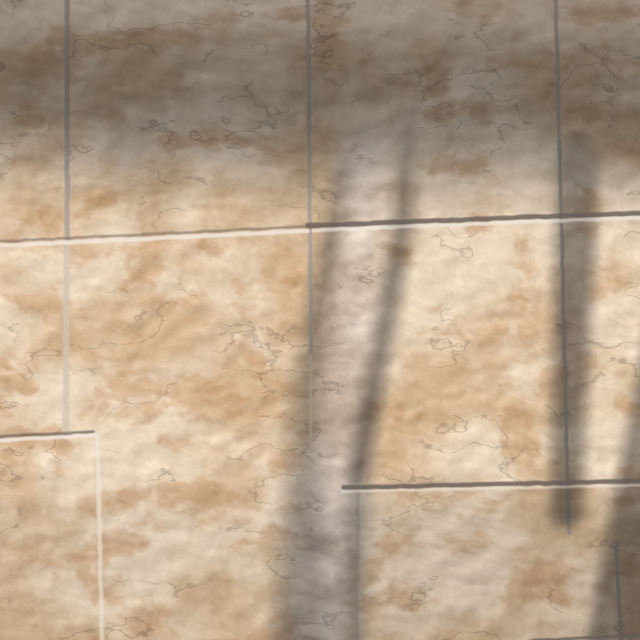
Reproduce this texture procedurally as a three.js fragment shader.

```glsl
varying vec2 vUv;

float hash(vec2 p) {
  return fract(sin(dot(p, vec2(127.1, 311.7))) * 43758.545);
}

float noise(vec2 p) {
  vec2 cell = floor(p), f = fract(p);
  f = f * f * (3.0 - 2.0 * f);
  vec2 e = vec2(1.0, 0.0);
  return mix(mix(hash(cell), hash(cell + e.xy), f.x),
             mix(hash(cell + e.yx), hash(cell + e.xx), f.x), f.y);
}

float fbm(vec2 p) {
  float sum = 0.0, amp = 0.5;
  for (int i = 0; i < 5; i++) {
    sum += amp * noise(p);
    p = mat2(1.6, 1.2, -1.2, 1.6) * p + 7.3;
    amp *= 0.5;
  }
  return sum;
}

// Soft stroke from a to b; its half width runs from wa to wb
float stroke(vec2 p, vec2 a, vec2 b, float wa, float wb, float soft) {
  vec2 ab = b - a;
  float t = clamp(dot(p - a, ab) / dot(ab, ab), 0.0, 1.0);
  float d = length(p - a - ab * t) - mix(wa, wb, t);
  return 1.0 - smoothstep(-soft, soft, d);
}

float joint(vec2 p, vec2 a, vec2 b, float width) {
  return stroke(p, a, b, width, width, 0.0022);
}

vec3 stone(vec2 p) {
  vec2 warp = p + 0.035 * vec2(fbm(p * 9.0), fbm(p * 9.0 + 31.0));
  float cloud = fbm(warp * vec2(8.0, 10.0));
  float stain = fbm(warp * vec2(17.0, 24.0) + 12.0);
  vec3 col = mix(vec3(0.83, 0.71, 0.57), vec3(0.92, 0.84, 0.74), smoothstep(0.28, 0.62, cloud));
  col = mix(col, vec3(0.77, 0.60, 0.44), 0.55 * smoothstep(0.5, 0.72, stain));

  // Chipped relief and thin broken creases
  vec2 q = warp * vec2(28.0, 42.0);
  col += 0.20 * (fbm(q) - fbm(q + vec2(-0.25, 0.4)));
  float crease = 1.0 - smoothstep(0.0, 0.025, abs(fbm(warp * vec2(13.0, 24.0) + 5.0) - 0.5));
  col *= 1.0 - 0.13 * crease * smoothstep(0.48, 0.65, noise(p * 16.0 + 40.0));
  return col + 0.025 * (noise(p * 180.0) - 0.5);
}

// Amount of light after the overhead shade and the slanted shadows
float lightAmount(vec2 p) {
  float wobble = 0.035 * (noise(vec2(p.x * 9.0, 2.0)) - 0.5);
  float overhead = smoothstep(0.64, 0.84, p.y + wobble + 0.03 * smoothstep(0.6, 0.75, p.x));
  float light = 1.0 - overhead * (0.42 - 0.09 * smoothstep(0.88, 1.0, p.y));

  // Left slanted shadow, widening downward
  float left = stroke(p, vec2(0.535, 0.74), vec2(0.478, 0.39), 0.009, 0.021, 0.024);
  left = max(left, stroke(p, vec2(0.478, 0.39), vec2(0.470, -0.08), 0.021, 0.050, 0.030));
  light *= 1.0 - 0.28 * left * (1.0 - 0.7 * overhead);

  // Middle slanted shadow
  float middle = stroke(p, vec2(0.637, 0.79), vec2(0.628, 0.64), 0.010, 0.018, 0.024);
  middle = max(middle, stroke(p, vec2(0.628, 0.64), vec2(0.558, 0.25), 0.017, 0.015, 0.019));
  middle = max(middle, 0.75 * stroke(p, vec2(0.558, 0.25), vec2(0.550, -0.06), 0.016, 0.018, 0.026));
  light *= 1.0 - 0.38 * middle * (1.0 - 0.6 * overhead);

  // Upright shadow along the right joint
  float upright = stroke(p, vec2(0.902, 0.75), vec2(0.884, 0.20), 0.033, 0.024, 0.019);
  light *= 1.0 - 0.40 * upright * (1.0 - 0.6 * overhead);

  // Wedge at the lower right and dim bottom courses
  float edge = mix(0.912, 1.005, p.y / 0.48);
  float wedge = smoothstep(-0.014, 0.022, p.x - edge) * (1.0 - smoothstep(0.46, 0.54, p.y));
  light *= 1.0 - 0.37 * wedge;
  float lower = 1.0 - smoothstep(0.16, 0.29, p.y);
  return light * (1.0 - lower * mix(0.06, 0.13, smoothstep(0.4, 0.6, p.x)));
}

void main() {
  vec2 p = vUv;
  vec2 ragged = p + 0.0018 * (vec2(noise(p * 75.0), noise(p * 75.0 + 19.0)) - 0.5);
  float light = lightAmount(p);
  float shade = 1.0 - light;
  vec3 col = stone(p);

  // Cool, muted stone between and inside the shadows
  float cool = stroke(p, vec2(0.57, 0.76), vec2(0.50, 0.0), 0.035, 0.05, 0.035);
  vec3 muted = vec3(dot(col, vec3(0.33))) * vec3(1.06, 0.99, 0.94);
  col = mix(col, muted, clamp(0.65 * cool + 0.6 * shade, 0.0, 0.8));

  // Upright joints
  float pale = joint(ragged, vec2(0.104, 0.62), vec2(0.103, 0.33), 0.005);
  pale = max(pale, joint(ragged, vec2(0.486, 0.46), vec2(0.485, 0.265), 0.002));
  float grey = joint(ragged, vec2(0.105, 1.02), vec2(0.105, 0.63), 0.004);
  grey = max(grey, joint(ragged, vec2(0.481, 1.02), vec2(0.486, 0.45), 0.0032));
  grey = max(grey, joint(ragged, vec2(0.868, 1.02), vec2(0.889, 0.167), 0.0030));
  grey = max(grey, joint(ragged, vec2(0.963, 0.154), vec2(0.971, -0.02), 0.0028));
  grey = max(grey, 0.4 * joint(ragged, vec2(0.560, 0.23), vec2(0.557, -0.02), 0.0025));
  col = mix(col, vec3(0.82, 0.77, 0.70), 0.75 * pale);
  col = mix(col, vec3(0.66, 0.63, 0.60), 0.8 * grey);
  col *= light;

  // Dark upper lips of the level joints
  float lip = joint(ragged, vec2(-0.02, 0.622), vec2(0.48, 0.646), 0.0022) * 0.6;
  lip = max(lip, joint(ragged, vec2(0.48, 0.647), vec2(1.02, 0.668), 0.0040));
  lip = max(lip, 0.8 * joint(ragged, vec2(-0.02, 0.317), vec2(0.145, 0.325), 0.0026));
  lip = max(lip, joint(ragged, vec2(0.537, 0.238), vec2(1.02, 0.249), 0.0036));
  lip = max(lip, joint(ragged, vec2(0.83, -0.001), vec2(1.02, 0.008), 0.0025));
  col = mix(col, vec3(0.40, 0.36, 0.34), 0.8 * lip);

  // Sunlit lower lips and the raised corner
  float glint = joint(ragged, vec2(-0.02, 0.615), vec2(0.48, 0.639), 0.0032);
  glint = max(glint, joint(ragged, vec2(0.49, 0.640), vec2(1.02, 0.661), 0.0030));
  glint = max(glint, joint(ragged, vec2(-0.02, 0.311), vec2(0.150, 0.320), 0.0030));
  glint = max(glint, 0.75 * joint(ragged, vec2(0.152, 0.320), vec2(0.160, -0.02), 0.0034));
  glint = max(glint, 0.8 * joint(ragged, vec2(0.535, 0.232), vec2(1.02, 0.242), 0.0020));
  col = mix(col, vec3(0.95, 0.91, 0.86) * mix(1.0, light, 0.5), 0.85 * glint);

  gl_FragColor = vec4(clamp(col, 0.0, 1.0), 1.0);
}
```
